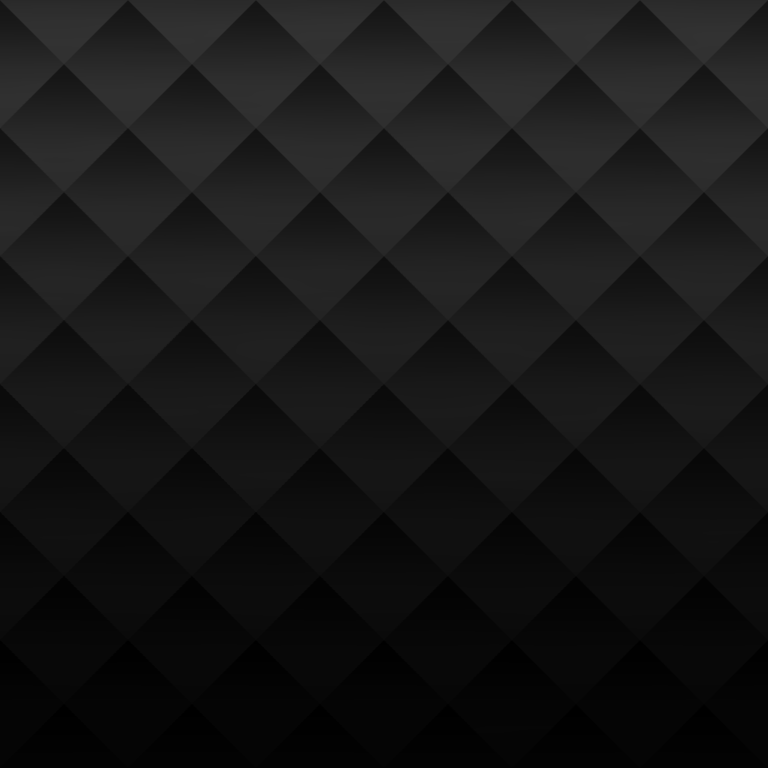
This background is drawn by a three.js fragment shader. Its source:

```glsl
// Quilted charcoal background: a 6 by 6 lattice of diamonds, each shaded from
// a dark upper tip to a lit lower half. A vertical falloff sinks the whole
// pattern to near black at the bottom; edges are smoothed by supersampling.
varying vec2 vUv;

float hash(vec2 p) {
  return fract(sin(dot(p, vec2(127.1, 311.7))) * 43758.55);
}

float valueNoise(vec2 p) {
  vec2 cell = floor(p);
  vec2 f = smoothstep(0.0, 1.0, fract(p));
  float low = mix(hash(cell), hash(cell + vec2(1.0, 0.0)), f.x);
  float high = mix(hash(cell + vec2(0.0, 1.0)), hash(cell + vec2(1.0, 1.0)), f.x);
  return mix(low, high, f.y);
}

// Position inside a diamond: 0 at its top corner, 1 at its bottom corner
float diamondDepth(vec2 uv) {
  vec2 p = uv * 6.0;
  vec2 diagonal = fract(vec2(p.x + p.y, p.y - p.x));
  return 1.0 - 0.5 * (diagonal.x + diagonal.y);
}

float shade(vec2 uv) {
  // Brightness of the lit faces, falling toward the bottom of the canvas
  float lit = mix(0.015, 0.195, smoothstep(-0.08, 1.0, uv.y));
  // Shadow under the diamonds above, strongest at the upper tip
  float shadow = min(lit, 0.5 * lit + 0.018);
  float exposure = smoothstep(-0.05, 0.8, diamondDepth(uv));
  return lit - shadow * (1.0 - exposure);
}

void main() {
  // Average a 3 by 3 grid of samples to soften the diamond edges
  float gray = 0.0;
  for (int i = 0; i < 3; i++) {
    for (int j = 0; j < 3; j++) {
      vec2 offset = (vec2(float(i), float(j)) - 1.0) / 1536.0;
      gray += shade(vUv + offset) / 9.0;
    }
  }

  // Very faint horizontal streaks, fading with the light
  float streak = valueNoise(vUv * vec2(14.0, 110.0)) - 0.5;
  gray *= 1.0 + 0.03 * streak;

  gl_FragColor = vec4(vec3(gray), 1.0);
}
```
